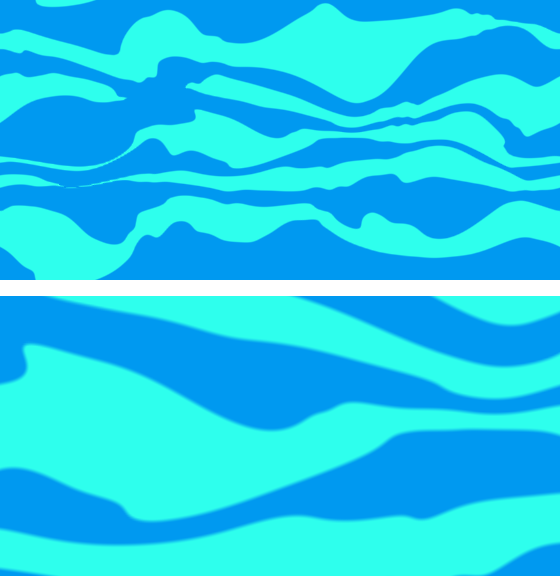
Top: the whole. Bottom: its middle third, enlarged.
This texture is drawn by a Shadertoy shader. Its source:

```glsl
const float TAU = 6.2831853;
const vec3 DEEP_BLUE = vec3(0.0, 0.60, 0.94);
const vec3 BRIGHT_CYAN = vec3(0.18, 1.0, 0.93);
const float BAND_COUNT = 5.0;
const float EDGE_SOFTNESS = 0.0035; // half width, in canvas heights

vec2 gradientAt(vec2 cell, vec2 period, float seed) {
    vec2 wrapped = mod(cell, period);
    float h = fract(sin(dot(wrapped, vec2(127.1, 311.7)) + seed * 74.7) * 43758.545);
    return vec2(cos(TAU * h), sin(TAU * h));
}

// Gradient noise over the unit square, wrapping after "period" cells
float gradientNoise(vec2 uv, vec2 period, float seed) {
    vec2 p = uv * period;
    vec2 cell = floor(p);
    vec2 f = p - cell;
    vec2 w = f * f * f * (f * (f * 6.0 - 15.0) + 10.0);
    vec2 e = vec2(0.0, 1.0);
    float a = dot(gradientAt(cell, period, seed), f);
    float b = dot(gradientAt(cell + e.yx, period, seed), f - e.yx);
    float c = dot(gradientAt(cell + e.xy, period, seed), f - e.xy);
    float d = dot(gradientAt(cell + e.yy, period, seed), f - e.yy);
    return mix(mix(a, b, w.x), mix(c, d, w.x), w.y);
}

vec2 warp(vec2 uv, vec2 period, vec2 amount, float seed) {
    vec2 offset = vec2(gradientNoise(uv, period, seed),
                       gradientNoise(uv, period, seed + 1.0));
    return uv + amount * offset;
}

// Horizontal streams, positive inside the bright ones
float streams(vec2 p, float bandCount, float widthVariation, float bias) {
    float y = p.y - 0.08 * sin(TAU * p.y); // wider gap at top and bottom
    float bands = -cos(TAU * bandCount * y);
    float margin = 0.8 * smoothstep(0.65, 1.0, cos(TAU * p.y));
    float swelling = widthVariation * gradientNoise(p, vec2(3.0, 4.0), 9.0);
    return bands + swelling - margin - bias;
}

// Signed distance estimate, in canvas heights
float toDistance(float field) {
    float slope = length(vec2(dFdx(field), dFdy(field))) * iResolution.y;
    return field / max(slope, 0.001);
}

void mainImage(out vec4 fragColor, in vec2 fragCoord) {
    vec2 uv = fragCoord / iResolution.xy;

    // Broad swells, then curling hooks, then small ripples
    vec2 p = warp(uv, vec2(4.0, 3.0), vec2(0.10, 0.19), 1.0);
    p = warp(p, vec2(7.0, 5.0), vec2(0.18, 0.10), 3.0);
    p = warp(p, vec2(13.0, 9.0), vec2(0.07, 0.035), 5.0);

    float field = streams(p, BAND_COUNT, 2.2, 0.12);
    float cover = smoothstep(-EDGE_SOFTNESS, EDGE_SOFTNESS, toDistance(field));
    fragColor = vec4(mix(DEEP_BLUE, BRIGHT_CYAN, cover), 1.0);
}
```
